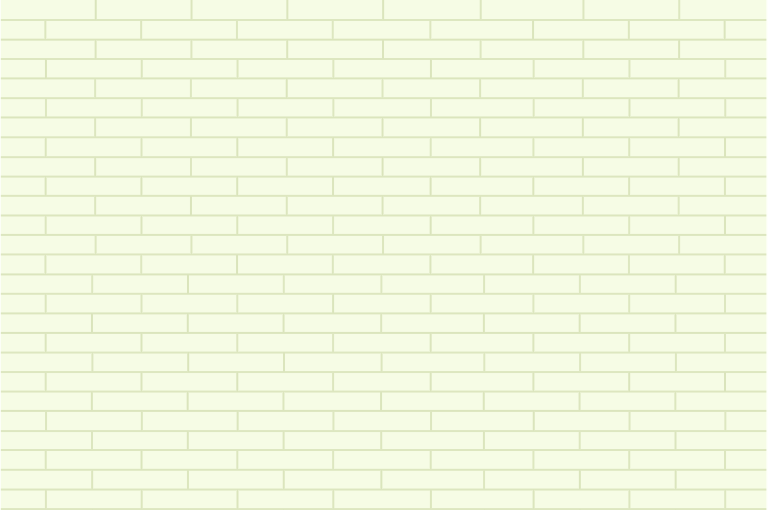
Give the GLSL for this pattern, as a WebGL 1 fragment shader.

```glsl
precision highp float;
// Pale green running-bond brick wall with thin olive mortar lines.

uniform vec2 u_resolution;

// Lengths are in wall units: the canvas always spans WALL.
const vec2  WALL          = vec2(768.0, 512.0);
const float COURSE_HEIGHT = 19.64;
const float FIRST_BED     = 20.0;   // first bed line, down from the top
const float LAST_BED      = 25.0;
const float BRICK_LENGTH  = 95.8;
const int   JOINT_COUNT   = 8;
const float LINE_WIDTH    = 2.0;

const float ODD_START     = 45.7;   // first joint in odd courses
const float UPPER_START   = 95.4;   // first joint in upper even courses
const float LOWER_START   = 92.2;   // first joint in lower even courses
const float LOWER_COURSE  = 14.0;   // where the lower bond begins
const float SMALL_STRETCH = 1.8;    // extra length of the slightly long brick
const float LONG_STRETCH  = 6.9;    // extra length of the long brick after it

const float WOBBLE        = 0.35;   // placement error of the lines
const float TONE_CHANGE   = 0.12;   // variation in line strength
const float MARGIN_LEFT   = 0.8;
const float MARGIN_RIGHT  = 1.6;

const vec3 BRICK  = vec3(0.965, 0.988, 0.898);
const vec3 MORTAR = vec3(0.855, 0.895, 0.735);
const vec3 MARGIN = vec3(0.995, 1.0, 0.985);

float hash(vec2 p) {
  return fract(sin(dot(p, vec2(127.1, 311.7))) * 4375.85);
}

float signedHash(vec2 p) {
  return 2.0 * hash(p) - 1.0;
}

// Share of a pixel covered by a line whose centre is at the given distance.
float lineCoverage(float dist, float pixel) {
  float overlap = 0.5 * (LINE_WIDTH + pixel) - abs(dist);
  return clamp(overlap / pixel, 0.0, min(1.0, LINE_WIDTH / pixel));
}

float lineTone(vec2 id) {
  return 1.0 - TONE_CHANGE * hash(id + 17.0);
}

// Horizontal mortar between courses.
float bedLine(float depth, float pixel) {
  float bed = floor((depth - FIRST_BED) / COURSE_HEIGHT + 0.5);
  bed = clamp(bed, 0.0, LAST_BED);
  vec2 id = vec2(bed, 41.0);
  float centre = FIRST_BED + bed * COURSE_HEIGHT + WOBBLE * signedHash(id);
  return lineCoverage(depth - centre, pixel) * lineTone(id);
}

// Vertical mortar within one course.
float headJoints(float x, float course, float pixel) {
  float odd = mod(course, 2.0);
  float lower = step(LOWER_COURSE, course) * (1.0 - odd);
  float start = mix(mix(UPPER_START, LOWER_START, lower), ODD_START, odd);
  start += WOBBLE * signedHash(vec2(course, 5.0));
  float stretchIndex = 4.0 - lower;

  float ink = 0.0;
  for (int i = 0; i < JOINT_COUNT; i++) {
    float k = float(i);
    float centre = start + k * BRICK_LENGTH
                 + SMALL_STRETCH * step(stretchIndex, k)
                 + LONG_STRETCH * step(stretchIndex + 1.0, k);
    vec2 id = vec2(k, course);
    ink = max(ink, lineCoverage(x - centre, pixel) * lineTone(id));
  }
  return ink;
}

void main() {
  vec2 pixel = WALL / u_resolution;
  vec2 pos = gl_FragCoord.xy * pixel;
  float depth = WALL.y - pos.y;
  float course = floor((depth - FIRST_BED) / COURSE_HEIGHT) + 1.0;

  float mortar = max(bedLine(depth, pixel.y),
                     headJoints(pos.x, course, pixel.x));
  vec3 color = mix(BRICK, MORTAR, mortar);

  // Pale margins at the two sides.
  float inset = min(pos.x - MARGIN_LEFT, WALL.x - MARGIN_RIGHT - pos.x);
  float inside = clamp(inset / pixel.x + 0.5, 0.0, 1.0);
  gl_FragColor = vec4(mix(MARGIN, color, inside), 1.0);
}
```
